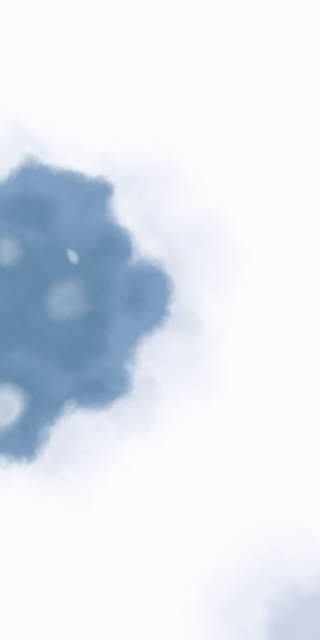
Give the GLSL for this background, as a Shadertoy shader.

```glsl
// Blue watercolour cloud bleeding in from the left, with a pale one in the lower right.
// Smoothly joined discs give the masses; layered noise bends their edges and
// varies the pigment, which is glazed from pale mist to deep slate.

const vec3 PAPER    = vec3(0.985, 0.989, 1.0);
const vec3 MIST     = vec3(0.905, 0.922, 0.957);
const vec3 LAVENDER = vec3(0.790, 0.825, 0.900);
const vec3 STEEL    = vec3(0.490, 0.615, 0.750);
const vec3 SLATE    = vec3(0.385, 0.530, 0.660);

const float JOIN_SHARPNESS = 40.0;
const float BROAD_WARP = 0.11;
const float FINE_WARP  = 0.032;
const float INK_EDGE   = 0.026;

// Discs as centre x, centre y, radius; the canvas spans 1 by 2
const int PUFFS = 8;
const vec3 INK_PUFFS[PUFFS] = vec3[](
    vec3(0.09, 1.33, 0.15), vec3(0.28, 1.35, 0.07),
    vec3(0.18, 1.04, 0.25), vec3(0.42, 1.06, 0.11),
    vec3(0.29, 1.22, 0.10), vec3(0.29, 0.79, 0.10),
    vec3(0.05, 0.74, 0.16), vec3(-0.05, 1.04, 0.28));
const vec3 MIST_PUFFS[PUFFS] = vec3[](
    vec3(0.30, 1.08, 0.37), vec3(0.06, 1.37, 0.23),
    vec3(0.41, 1.38, 0.18), vec3(0.49, 0.90, 0.19),
    vec3(0.20, 0.65, 0.19), vec3(0.00, 0.68, 0.20),
    vec3(0.55, 1.20, 0.17), vec3(0.33, 0.72, 0.18));

// Washed-out spots as centre x, centre y, radius, strength
const int SPOTS = 5;
const vec4 WASHED_SPOTS[SPOTS] = vec4[](
    vec4(0.02, 1.20, 0.050, 0.35), vec4(0.22, 1.07, 0.075, 0.32),
    vec4(0.22, 1.205, 0.024, 0.50), vec4(0.02, 0.72, 0.080, 0.78),
    vec4(0.22, 0.72, 0.030, 0.35));

float hash(vec2 p) {
    return fract(sin(dot(p, vec2(127.1, 311.7))) * 43758.5453);
}

float noise(vec2 p) {
    vec2 cell = floor(p), f = fract(p);
    f = f * f * (3.0 - 2.0 * f);
    return mix(mix(hash(cell), hash(cell + vec2(1, 0)), f.x),
               mix(hash(cell + vec2(0, 1)), hash(cell + vec2(1, 1)), f.x), f.y);
}

float fbm(vec2 p) {
    float sum = 0.0, weight = 0.5;
    for (int i = 0; i < 5; i++) {
        sum += weight * noise(p);
        p = mat2(1.6, 1.2, -1.2, 1.6) * p + 7.3;
        weight *= 0.5;
    }
    return sum / 0.97;
}

vec2 wobble(vec2 p) {
    return vec2(fbm(p), fbm(p + vec2(19.4, 43.7))) - 0.5;
}

// Smooth union of discs, negative inside
float cloudDistance(vec2 p, vec3 puffs[PUFFS]) {
    float sum = 0.0;
    for (int i = 0; i < PUFFS; i++) {
        sum += exp(-JOIN_SHARPNESS * (length(p - puffs[i].xy) - puffs[i].z));
    }
    return -log(max(sum, 1e-20)) / JOIN_SHARPNESS;
}

// Soft coverage: 0 beyond outer, 1 below inner
float coverage(float d, float inner, float outer) {
    return 1.0 - smoothstep(inner, outer, d);
}

void mainImage(out vec4 fragColor, in vec2 fragCoord) {
    vec2 p = fragCoord / iResolution.xy * vec2(1.0, 2.0);

    // Bend the plane for billows, then ragged brush edges
    vec2 q = p + BROAD_WARP * wobble(p * 6.0);
    q += FINE_WARP * wobble(q * 24.0);
    float billow = fbm(q * 5.0 + 3.0);
    float grain = fbm(q * 14.0 + 11.0);

    // Pale halo and corner cloud
    float haloDistance = cloudDistance(q, MIST_PUFFS);
    float cornerDistance = length(q - vec2(1.0, -0.08)) - 0.44;
    float halo = coverage(haloDistance + 0.12 * (billow - 0.5), -0.15, 0.07);
    float corner = coverage(cornerDistance + 0.12 * (billow - 0.5), -0.20, 0.06);
    vec3 color = mix(PAPER, MIST, max(halo, corner) * (0.65 + 0.5 * grain));

    // Lavender bleed, strongest on the right flank
    float inkDistance = cloudDistance(q, INK_PUFFS);
    float flank = smoothstep(0.20, 0.50, p.x);
    float bleed = coverage(inkDistance + 0.14 * (billow - 0.5), -0.01, 0.13);
    bleed *= mix(0.25, 0.85, flank) * smoothstep(0.15, 0.65, grain);
    float cornerCore = coverage(length(q - vec2(1.04, -0.04)) - 0.23, -0.05, 0.05);
    color = mix(color, LAVENDER, max(bleed, 0.9 * cornerCore));

    // Blue pigment pools toward the middle of the mass
    float ink = coverage(inkDistance + 0.03 * (grain - 0.5), -INK_EDGE, INK_EDGE);
    float pool = coverage(inkDistance + 0.16 * (billow - 0.5), -0.12, -0.01);
    vec3 pigment = mix(STEEL, SLATE, pool);
    pigment += 0.06 * (grain - 0.5);

    // Water lifts pigment out of a few spots
    float lift = 0.0;
    for (int i = 0; i < SPOTS; i++) {
        vec4 spot = WASHED_SPOTS[i];
        float d = length(mix(p, q, 0.7) - spot.xy);
        lift = max(lift, spot.w * coverage(d, 0.35 * spot.z, 1.15 * spot.z));
    }
    pigment = mix(pigment, MIST, lift * (0.7 + 0.5 * grain));

    fragColor = vec4(mix(color, pigment, 0.96 * ink), 1.0);
}
```
